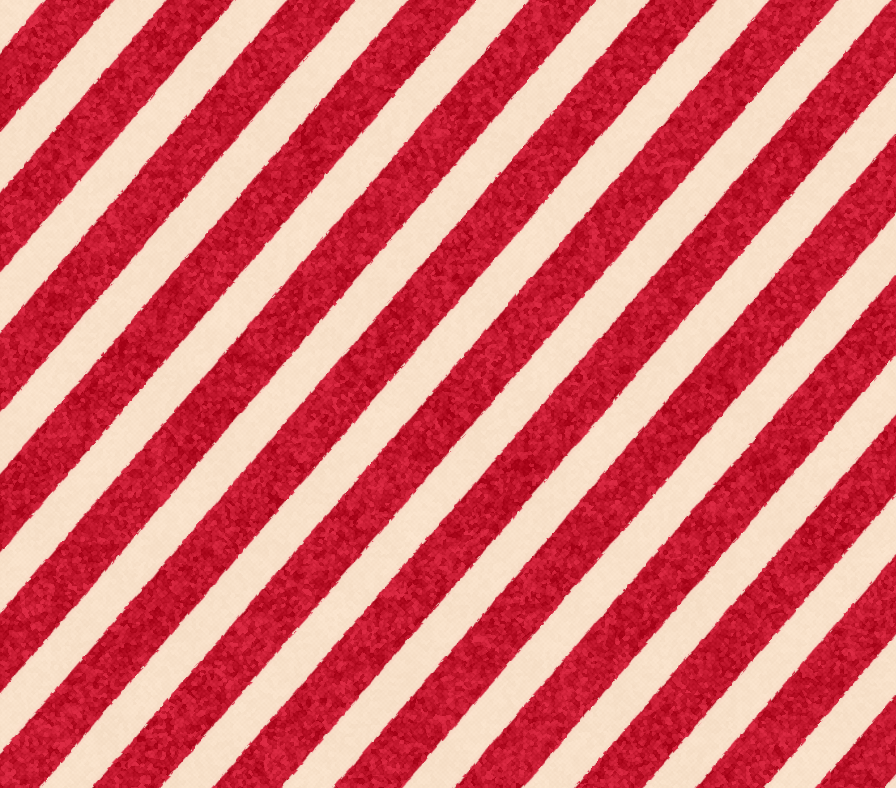
Reproduce this pattern procedurally as a WebGL 2 fragment shader.

```glsl
#version 300 es
precision highp float;
// Diagonal red stripes printed on cream woven cotton.
// A linear phase across the canvas gives the stripes; cellular noise gives
// the speckled dye, and layered sines give the weave and the soft mottling.

uniform vec2 u_resolution;
out vec4 fragColor;

// Stripe layout: repeats across and down, phase at the top left, red share
const vec2 REPEATS = vec2(7.42, 5.62);
const float PHASE = 0.378;
const float RED_SHARE = 0.565;

// Edge character, in fractions of one repeat
const float EDGE_SOFT = 0.012;
const float EDGE_RAGGED = 0.022;
const float EDGE_WAVER = 0.005;
const float FRINGE_WIDTH = 0.016;

// Cloth, in cells or threads per canvas height
const float GRAIN_CELLS = 185.0;
const float CLUMP_CELLS = 80.0;
const float THREADS = 165.0;

const vec3 RED_DEEP = vec3(0.645, 0.005, 0.085);
const vec3 RED_LIGHT = vec3(0.865, 0.165, 0.265);
const vec3 CREAM = vec3(0.972, 0.882, 0.790);
const vec3 FRINGE_PINK = vec3(0.970, 0.760, 0.730);

const float TAU = 6.2831853;

vec3 hash3(vec2 cell) {
  vec3 q = fract(cell.xyx * vec3(0.1031, 0.1030, 0.0973));
  q += dot(q, q.yxz + 33.33);
  return fract((q.xxy + q.yzz) * q.zyx);
}

// Cellular noise: x is the distance to the nearest point, y its random tone
vec2 cellular(vec2 p) {
  vec2 cell = floor(p);
  vec2 nearest = vec2(9.0, 0.0);
  for (int j = -1; j <= 1; j++) {
    for (int i = -1; i <= 1; i++) {
      vec2 neighbour = cell + vec2(i, j);
      vec3 h = hash3(neighbour);
      float d = length(neighbour + h.xy - p);
      if (d < nearest.x) nearest = vec2(d, h.z);
    }
  }
  return nearest;
}

// Slow uneven patches, roughly -1 to 1
float mottle(vec2 p) {
  float a = sin(p.x * 19.0 + 2.0 * sin(p.y * 13.0));
  float b = sin(p.y * 27.0 - p.x * 11.0 + 1.7 * sin(p.x * 31.0));
  float c = sin(p.x * 47.0 + p.y * 39.0 + 2.0 * sin(p.y * 23.0));
  return (a + b + c) / 3.0;
}

void main() {
  vec2 uv = gl_FragCoord.xy / u_resolution;
  vec2 p = gl_FragCoord.xy / u_resolution.y;

  // Cloth structure
  vec2 grain = cellular(p * GRAIN_CELLS);
  vec2 clump = cellular(p * CLUMP_CELLS + 17.0);
  float weave = sin(p.x * THREADS * TAU) * sin(p.y * THREADS * TAU);
  float patches = mottle(p);

  // Signed distance into the red stripe, in repeats
  float phase = uv.x * REPEATS.x + (1.0 - uv.y) * REPEATS.y - PHASE;
  float centred = fract(phase - 0.5 * RED_SHARE + 0.5) - 0.5;
  float inside = 0.5 * RED_SHARE - abs(centred);
  inside += EDGE_RAGGED * (grain.y - 0.5) + EDGE_WAVER * patches;
  float pixel = length(REPEATS / u_resolution);
  float blur = max(EDGE_SOFT, 0.75 * pixel);
  float redMask = smoothstep(-blur, blur, inside);

  // Speckled dye
  float tone = 0.5 + 0.75 * (grain.y - 0.5) + 0.35 * (clump.y - 0.5);
  tone += 0.30 * (0.45 - grain.x) + 0.10 * weave + 0.09 * patches;
  vec3 red = mix(RED_DEEP, RED_LIGHT, clamp(tone, 0.0, 1.0));

  // Pale cloth with a pink bleed beside the dye
  float shade = 0.010 * weave + 0.022 * (grain.y - 0.5) + 0.006 * patches;
  vec3 cream = CREAM + shade * vec3(0.8, 1.0, 1.2);
  float bleed = exp(-max(-inside, 0.0) / FRINGE_WIDTH);
  cream = mix(cream, FRINGE_PINK, 0.7 * bleed);

  fragColor = vec4(mix(cream, red, redMask), 1.0);
}
```
